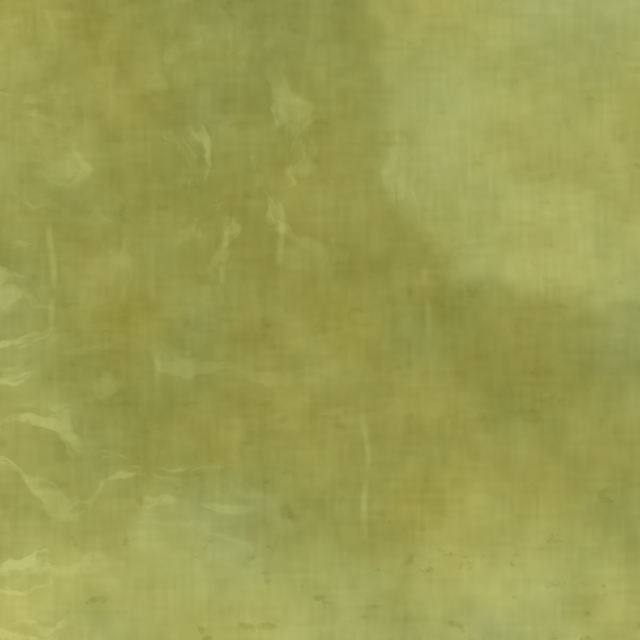
A WebGL 1 fragment shader for this texture:

```glsl
precision highp float;
uniform vec2 u_resolution;

float hash(vec2 p) {
  return fract(sin(dot(p, vec2(127.1, 311.7))) * 43758.5453);
}

float noise(vec2 p) {
  vec2 cell = floor(p);
  vec2 f = fract(p);
  f = f * f * (3.0 - 2.0 * f);
  return mix(mix(hash(cell), hash(cell + vec2(1.0, 0.0)), f.x),
             mix(hash(cell + vec2(0.0, 1.0)), hash(cell + 1.0), f.x), f.y);
}

float fbm(vec2 p) {
  float sum = 0.0;
  float amplitude = 0.5;
  for (int i = 0; i < 5; i++) {
    sum += amplitude * noise(p);
    p = mat2(0.96, 0.28, -0.28, 0.96) * p * 2.03 + 17.3;
    amplitude *= 0.5;
  }
  return sum / 0.97;
}

// Soft round stain, stretched by its radius
float stain(vec2 p, vec2 center, vec2 radius) {
  vec2 d = (p - center) / radius;
  return exp(-dot(d, d));
}

// Thin broken vertical scratches
float scratches(vec2 p) {
  float sum = 0.0;
  for (int i = 0; i < 6; i++) {
    float id = float(i);
    float x = 0.08 + 0.115 * id + 0.06 * hash(vec2(id, 3.0));
    float y = 0.22 + 0.55 * hash(vec2(id, 8.0));
    float wobble = 0.012 * (noise(vec2(id * 9.0, p.y * 14.0)) - 0.5);
    float line = 1.0 - smoothstep(0.001, 0.008, abs(p.x - x - wobble));
    float span = 1.0 - smoothstep(0.04, 0.15, abs(p.y - y));
    sum += line * span * smoothstep(0.25, 0.7, noise(vec2(id * 5.0, p.y * 35.0)));
  }
  return sum;
}

void main() {
  vec2 p = gl_FragCoord.xy / u_resolution;
  vec2 warp = vec2(fbm(p * 7.0), fbm(p * 7.0 + 40.0)) - 0.5;
  vec2 q = p + 0.16 * warp;

  // Large worn areas: upper right plate, pale foot, bleached left rim
  float plateEdge = min(min(q.x - 0.55, q.y - 0.53), 0.7 * (q.x + q.y - 1.25));
  float plate = smoothstep(-0.025, 0.045, plateEdge);
  float foot = 1.0 - smoothstep(0.08, 0.31, q.y);
  float rim = 1.0 - smoothstep(0.0, 0.16, q.x);
  float tone = 0.28 + 0.33 * plate + 0.36 * foot + 0.13 * rim;

  // Dark stains
  tone -= 0.14 * stain(q, vec2(0.78, 0.43), vec2(0.25, 0.08));
  tone -= 0.15 * stain(q, vec2(0.43, 0.87), vec2(0.2, 0.13));
  tone -= 0.12 * stain(q, vec2(0.65, 0.24), vec2(0.15, 0.06));

  // Clouds and mottling
  tone += 0.5 * (fbm(p * 5.0 + 11.0) - 0.5);
  tone += 0.42 * (fbm(p * vec2(22.0, 19.0) + 5.0) - 0.5);

  // Pale scuffs, upright above and lying flat below
  float upright = smoothstep(0.57, 0.76, fbm(q * vec2(28.0, 13.0) + 3.0));
  float flat_ = smoothstep(0.55, 0.76, fbm(q * vec2(11.0, 38.0) + 7.0));
  float upperZone = stain(p, vec2(0.35, 0.74), vec2(0.24, 0.16));
  float lowerZone = max(rim, stain(p, vec2(0.15, 0.3), vec2(0.35, 0.15)));
  tone += 0.48 * upright * upperZone + 0.4 * flat_ * lowerZone;
  tone += 0.24 * scratches(p);

  // Faint brushed weave
  tone += 0.11 * (noise(p * vec2(150.0, 24.0)) - 0.5);
  tone += 0.1 * (noise(p * vec2(28.0, 120.0) + 9.0) - 0.5);

  // Small dark pits
  float pits = smoothstep(0.66, 0.82, fbm(p * vec2(36.0, 46.0) + 21.0));
  tone -= 0.28 * pits * (0.4 + 0.6 * foot);

  vec3 darkOlive = vec3(0.53, 0.53, 0.245);
  vec3 paleMoss = vec3(0.715, 0.73, 0.44);
  vec3 color = mix(darkOlive, paleMoss, clamp(tone, -0.05, 1.1));

  // Drift between yellow and green
  float drift = fbm(p * 6.0 + 60.0) - 0.5;
  color += drift * vec3(0.07, 0.01, -0.07);
  gl_FragColor = vec4(color, 1.0);
}
```
